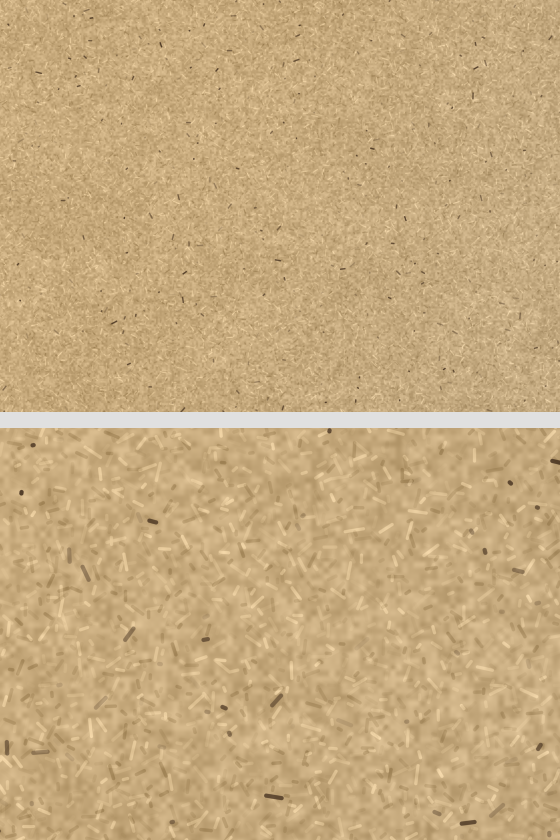
Top: the whole. Bottom: its middle third, enlarged.
Write a Shadertoy shader that draws this texture.

```glsl
// Tan pressed-fibre board: a warm base with faint mottling and fine grain,
// covered by tiny randomly turned light chips, their shadows and dark specks.
// Every chip is a soft capsule scattered on a jittered grid; height is one unit.

#define BASE_WARM   vec3(0.772, 0.658, 0.478)
#define BASE_COOL   vec3(0.757, 0.655, 0.492)
#define SPECK_COLOR vec3(0.27, 0.19, 0.12)
#define CHIP_TINT   vec3(1.0, 1.0, 0.95)
#define CHIP_LIGHT  0.125
#define CHIP_SHADE  0.100
#define GRAIN_FINE  0.120
#define GRAIN_SOFT  0.060
#define MOTTLE      0.026
#define CHIP_CELLS  88.0
#define SPECK_CELLS 32.0

vec3 hash3(vec2 cell, float seed) {
    vec3 q = fract(vec3(cell.xyx + seed * 17.31) * vec3(0.1031, 0.1030, 0.0973));
    q += dot(q, q.yxz + 33.33);
    return fract((q.xxy + q.yzz) * q.zyx);
}

float valueNoise(vec2 p, float seed) {
    vec2 cell = floor(p);
    vec2 f = fract(p);
    f = f * f * (3.0 - 2.0 * f);
    float low  = mix(hash3(cell, seed).x, hash3(cell + vec2(1, 0), seed).x, f.x);
    float high = mix(hash3(cell + vec2(0, 1), seed).x, hash3(cell + vec2(1, 1), seed).x, f.x);
    return mix(low, high, f.y);
}

// Distance to a segment through the origin along a unit direction
float segmentDistance(vec2 p, vec2 dir, float halfLength) {
    float along = clamp(dot(p, dir), -halfLength, halfLength);
    return length(p - dir * along);
}

// Strongest capsule at p; a higher contrast makes bold capsules rarer
float scatter(vec2 p, float cells, vec2 lengths, float halfWidth,
              float chance, float contrast, float seed) {
    float soft = 0.7 / iResolution.y;
    vec2 home = floor(p * cells);
    float best = 0.0;
    for (int y = -1; y <= 1; y++) {
        for (int x = -1; x <= 1; x++) {
            vec2 cell = home + vec2(x, y);
            vec3 place = hash3(cell, seed);
            vec3 form = hash3(cell, seed + 5.0);
            if (form.z > chance) continue;
            float angle = 3.14159 * place.z;
            vec2 dir = vec2(cos(angle), sin(angle));
            float halfLength = mix(lengths.x, lengths.y, form.x * form.x);
            float d = segmentDistance(p - (cell + place.xy) / cells, dir, halfLength);
            float cover = 1.0 - smoothstep(halfWidth - soft, halfWidth + soft, d);
            best = max(best, cover * pow(form.y, contrast));
        }
    }
    return best;
}

void mainImage(out vec4 fragColor, in vec2 fragCoord) {
    vec2 p = fragCoord / iResolution.y;
    vec2 uv = fragCoord / iResolution.xy;

    // Base: slightly greyer toward the lower right
    vec3 color = mix(BASE_WARM, BASE_COOL, smoothstep(0.4, 1.3, uv.x + 0.3 * (1.0 - uv.y)));

    // Broad mottling and fine grain
    float tone = MOTTLE * (valueNoise(p * vec2(5.0, 9.0), 1.0) - 0.5);
    tone += MOTTLE * (valueNoise(p * 26.0, 2.0) - 0.5);
    tone += GRAIN_SOFT * (valueNoise(p * 85.0, 3.0) - 0.5);
    tone += GRAIN_FINE * (valueNoise(p * 205.0, 4.0) - 0.5);
    color += tone;

    // Gaps between chips, then the pale chips themselves
    vec2 chipLengths = vec2(0.0016, 0.0075);
    float shade = scatter(p, CHIP_CELLS, chipLengths * 0.8, 0.0014, 0.85, 1.3, 11.0);
    float chips = scatter(p, CHIP_CELLS, chipLengths, 0.0013, 0.9, 1.5, 23.0);
    color += CHIP_LIGHT * chips * CHIP_TINT - CHIP_SHADE * shade;
    color += 0.008;

    // Dark specks: many faint, few bold
    float specks = scatter(p, SPECK_CELLS, vec2(0.0004, 0.0065), 0.0017, 0.42, 2.4, 37.0);
    color = mix(color, SPECK_COLOR, 0.9 * specks);

    fragColor = vec4(clamp(color, 0.0, 1.0), 1.0);
}
```
